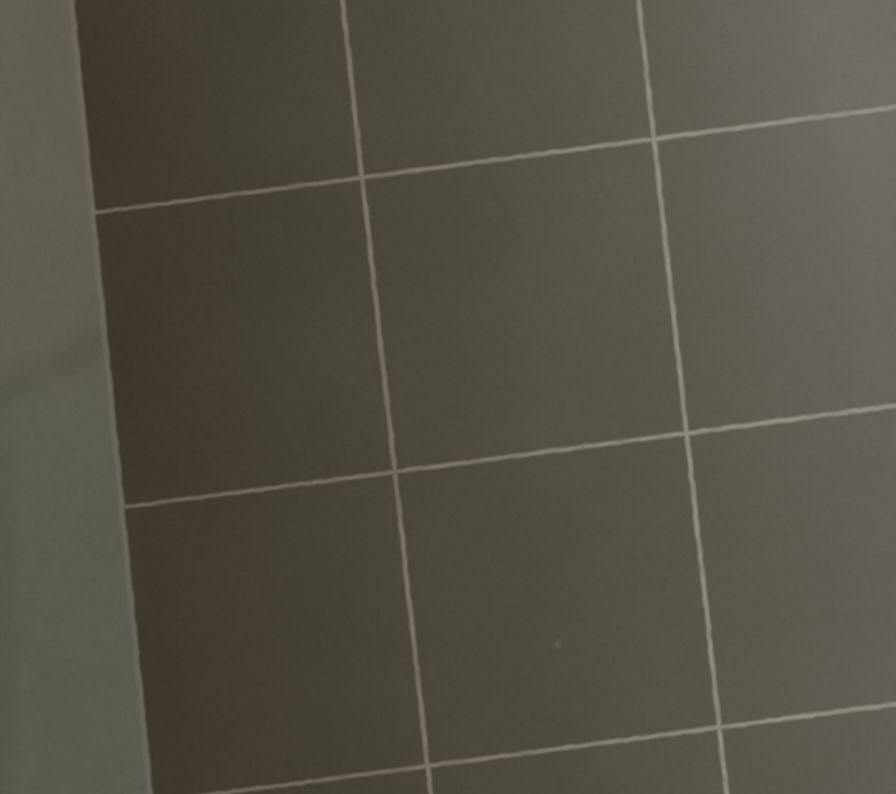
Write a Shadertoy shader that draws this texture.

```glsl
const vec2 CROSSING = vec2(0.456, 0.7765);      // one grout crossing, in canvas heights
const vec2 STEP_ACROSS = vec2(0.3676, 0.0485);  // from tile to tile
const vec2 STEP_DOWN = vec2(0.0412, -0.3706);
const float TILE_SIZE = 0.372;
const float GROUT_HALF = 0.0031;
const float GROUT_SOFT = 0.0026;
const float GROUT_WOBBLE = 0.0016;
const float WALL_EDGE = -0.913;                 // in tile units
const float WALL_LEAN = -0.012;
const vec2 GLOW_CENTRE = vec2(1.13, 0.93);
const vec2 FLECK = vec2(0.703, 0.188);

const vec3 TILE_DARK = vec3(0.243, 0.222, 0.172);
const vec3 TILE_LIGHT = vec3(0.385, 0.374, 0.338);
const vec3 GLOW = vec3(0.045, 0.046, 0.047);
const vec3 GROUT_DIM = vec3(0.430, 0.405, 0.350);
const vec3 GROUT_BRIGHT = vec3(0.575, 0.560, 0.515);
const vec3 WALL_TOP = vec3(0.385, 0.368, 0.325);
const vec3 WALL_BOTTOM = vec3(0.350, 0.355, 0.308);
const vec3 WALL_RIM = vec3(0.440, 0.420, 0.375);

float hash(vec2 p) {
    vec3 q = fract(vec3(p.xyx) * 0.1031);
    q += dot(q, q.yzx + 33.33);
    return fract((q.x + q.y) * q.z);
}

float noise(vec2 p) {
    vec2 i = floor(p), f = fract(p);
    f = f * f * (3.0 - 2.0 * f);
    return mix(mix(hash(i), hash(i + vec2(1, 0)), f.x),
               mix(hash(i + vec2(0, 1)), hash(i + vec2(1, 1)), f.x), f.y);
}

float fbm(vec2 p) {
    float sum = 0.0, amp = 0.5;
    for (int i = 0; i < 4; i++) {
        sum += amp * noise(p);
        p = p * 2.03 + 17.1;
        amp *= 0.5;
    }
    return sum;
}

float stroke(float dist, float halfWidth, float soft) {
    return 1.0 - smoothstep(halfWidth - soft, halfWidth + soft, abs(dist));
}

void mainImage(out vec4 fragColor, in vec2 fragCoord) {
    vec2 p = fragCoord / iResolution.y;
    float soft = max(GROUT_SOFT, 0.75 / iResolution.y);
    vec2 grid = inverse(mat2(STEP_ACROSS, STEP_DOWN)) * (p - CROSSING);

    // Tiles: light rising to the right, a glow in the upper corner, cloudy wear
    float light = clamp((p.x - 0.15) / 0.95 + 0.14 * (p.y - 0.6), 0.0, 1.0);
    vec3 color = mix(TILE_DARK, TILE_LIGHT, light);
    vec2 toGlow = p - GLOW_CENTRE;
    color += GLOW * exp(-7.0 * dot(toGlow, toGlow));
    color += 0.026 * (fbm(p * 7.0) - 0.47);
    color += 0.008 * (hash(floor(grid) + 20.0) - 0.5);
    color += 0.07 * exp(-dot(p - FLECK, p - FLECK) / 0.00002);

    // Grout: wavering lines, fainter to the left
    vec2 wobble = vec2(noise(p * 95.0), noise(p * 95.0 + 40.0)) - 0.5;
    vec2 dist = (grid - round(grid)) * TILE_SIZE + GROUT_WOBBLE * wobble;
    float upright = stroke(dist.x, GROUT_HALF, soft);
    float level = stroke(dist.y, GROUT_HALF * mix(0.8, 1.0, light), soft);
    float wear = 0.78 + 0.3 * noise(p * 60.0 + 9.0);
    vec3 grout = mix(GROUT_DIM, GROUT_BRIGHT, smoothstep(0.0, 0.9, light));
    color = mix(color, grout, max(upright, level) * min(wear, 1.0));

    // Wall strip: slanted smudge, darker outer side, pale rim
    float edge = (grid.x - WALL_EDGE - WALL_LEAN * grid.y) * TILE_SIZE + GROUT_WOBBLE * wobble.x;
    vec3 wall = mix(WALL_BOTTOM, WALL_TOP, smoothstep(0.1, 0.95, p.y));
    float smudge = p.y - 0.505 - 0.5 * p.x;
    wall -= 0.022 * exp(-smudge * smudge / 0.0006);
    wall -= 0.018 * (1.0 - smoothstep(0.0, 0.035, p.x)) * (1.0 - smoothstep(0.35, 0.5, p.y));
    wall += 0.026 * (fbm(p * vec2(16.0, 9.0) + 5.0) - 0.47);
    wall = mix(wall, WALL_RIM, 0.65 * stroke(edge + 0.004, 0.003, 0.004));
    color = mix(color, wall, 1.0 - smoothstep(-soft, soft, edge));

    // Fine grain
    color += 0.010 * (noise(p * 260.0) - 0.5);
    fragColor = vec4(color, 1.0);
}
```
